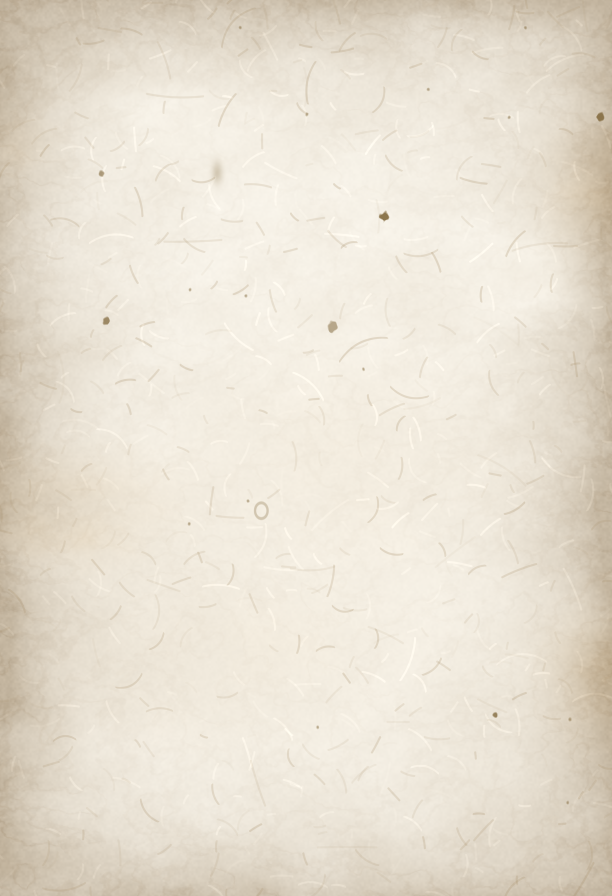
Reproduce this texture procedurally as a Shadertoy shader.

```glsl
const vec3 PAPER = vec3(0.962, 0.942, 0.900);
const vec3 EDGE = vec3(0.735, 0.675, 0.585);
const vec3 STAIN_TINT = vec3(0.035, 0.060, 0.095);
const vec3 SPECK_COLOR = vec3(0.48, 0.38, 0.20);
const vec3 FIBRE_COLOR = vec3(0.67, 0.58, 0.44);
const vec4 EDGE_FALLOFF = vec4(0.066, 0.057, 0.051, 0.062); // left, right, top, bottom
const vec4 EDGE_STRENGTH = vec4(0.88, 0.85, 0.80, 0.72);
const float EDGE_WOBBLE = 0.055;
const float MOTTLE = 0.042;
const float CRINKLE = 0.024;
const float GRAIN = 0.030;
const int FIBRE_LAYERS = 4;

float hash(vec2 p) {
    vec3 q = fract(p.xyx * 0.1031);
    q += dot(q, q.yzx + 33.33);
    return fract((q.x + q.y) * q.z);
}

vec2 hash2(vec2 p) {
    return vec2(hash(p), hash(p + 71.7));
}

float noise(vec2 p) {
    vec2 cell = floor(p), f = fract(p);
    f = f * f * (3.0 - 2.0 * f);
    return mix(mix(hash(cell), hash(cell + vec2(1, 0)), f.x),
               mix(hash(cell + vec2(0, 1)), hash(cell + vec2(1, 1)), f.x), f.y);
}

float fbm(vec2 p) {
    float sum = 0.0, weight = 0.5;
    for (int i = 0; i < 5; i++) {
        sum += weight * noise(p);
        p = mat2(1.6, 1.2, -1.2, 1.6) * p + 17.3;
        weight *= 0.5;
    }
    return sum / 0.97;
}

float blob(vec2 p, vec2 center, vec2 radius) {
    vec2 q = (p - center) / radius;
    return exp(-dot(q, q));
}

float speck(vec2 p, vec2 center, float radius, float pixel) {
    vec2 q = p - center;
    q += 0.6 * radius * (vec2(noise(p * 260.0), noise(p * 260.0 + 40.0)) - 0.5);
    return 1.0 - smoothstep(-pixel, pixel, length(q * vec2(1.0, 0.85)) - radius);
}

// One curved strand in some of the cells
float fibre(vec2 p, float scale, float seed, float pixel) {
    vec2 cell = floor(p * scale) + seed * 19.0;
    vec2 q = fract(p * scale) - 0.5 - 0.24 * (hash2(cell) - 0.5);
    float angle = 6.2832 * hash(cell + 5.1);
    q = mat2(cos(angle), sin(angle), -sin(angle), cos(angle)) * q;
    q.y += (hash(cell + 9.4) - 0.5) * 2.5 * q.x * q.x;
    float halfLength = mix(0.08, 0.30, hash(cell + 2.7));
    float dist = length(vec2(max(abs(q.x) - halfLength, 0.0), q.y)) / scale;
    float line = 1.0 - smoothstep(0.0004, 0.0006 + 1.2 * pixel, dist);
    return line * step(0.48, hash(cell + 13.9)) * hash(cell + 3.3);
}

void mainImage(out vec4 fragColor, in vec2 fragCoord) {
    float pixel = 1.0 / iResolution.y;
    vec2 p = fragCoord * pixel;
    float right = iResolution.x * pixel;
    float cloud = fbm(p * vec2(5.0, 7.0) + 3.0) - 0.5;
    float mottle = fbm(p * vec2(17.0, 23.0) + 8.0) - 0.5;

    // Uneven darkening along the four sides
    vec4 side = vec4(p.x, right - p.x, 1.0 - p.y, p.y);
    side = max(side + EDGE_WOBBLE * (cloud + 0.4 * mottle), 0.0);
    vec4 shade = 1.0 - EDGE_STRENGTH * exp(-side / EDGE_FALLOFF);
    float dark = 1.0 - shade.x * shade.y * shade.z * shade.w;
    dark -= 0.30 * blob(p, vec2(0.89 * right, 0.69), vec2(0.070, 0.045));
    dark -= 0.13 * blob(p, vec2(0.28 * right, 0.88), vec2(0.10, 0.06));
    vec3 color = mix(PAPER, EDGE, clamp(dark, 0.0, 1.0));

    // Warm stains
    vec2 warped = p + 0.05 * vec2(cloud, mottle);
    float stain = 0.75 * blob(warped, vec2(0.13 * right, 0.435), vec2(0.10, 0.055));
    stain += 0.75 * blob(warped, vec2(0.97 * right, 0.79), vec2(0.055, 0.075));
    stain += 0.80 * blob(warped, vec2(0.98 * right, 0.25), vec2(0.060, 0.070));
    stain += 0.40 * blob(warped, vec2(0.05 * right, 0.84), vec2(0.035, 0.030));
    stain += 0.32 * blob(warped, vec2(0.55 * right, 0.48), vec2(0.17, 0.12));
    stain += 0.30 * blob(warped, vec2(0.40 * right, 0.27), vec2(0.20, 0.09));
    color -= STAIN_TINT * stain * (0.9 + 1.6 * mottle);

    // Pulp clouds, crinkles and grain
    float crease = abs(fbm(p * vec2(36.0, 44.0) + 2.0 * cloud) - 0.5);
    float ridge = 1.0 - smoothstep(0.0, 0.09, crease);
    float grain = noise(p * 230.0) + noise(p * 410.0) - 1.0;
    color += MOTTLE * (mottle + 0.5 * cloud) * vec3(0.8, 1.0, 1.3);
    color -= CRINKLE * (ridge - 0.35) * (0.45 + dark) * vec3(0.8, 1.0, 1.2);
    color += GRAIN * grain * (0.3 + 0.7 * dark);

    // Dark and pale fibres
    for (int i = 0; i < FIBRE_LAYERS; i++) {
        float k = float(i);
        vec2 q = mat2(0.8, 0.6, -0.6, 0.8) * p + k * vec2(0.37, 0.61);
        float strand = fibre(q, 9.0 + 5.0 * k, k + 1.0, pixel);
        color = mix(color, FIBRE_COLOR, 0.28 * strand);
        color += 0.045 * fibre(q + 4.2, 11.0 + 4.0 * k, k + 8.0, pixel);
    }

    // Scattered small flecks
    vec2 cell = floor(p * 13.0);
    vec2 fleck = (cell + 0.2 + 0.6 * hash2(cell + 31.0)) / 13.0;
    float present = step(0.80, hash(cell + 47.0));
    color = mix(color, SPECK_COLOR, 0.5 * present * speck(p, fleck, 0.0014, pixel));

    // Larger inclusions
    float mark = 0.85 * speck(p, vec2(0.628 * right, 0.758), 0.0048, pixel);
    mark += 0.50 * speck(p, vec2(0.544 * right, 0.635), 0.0050, pixel);
    mark += 0.70 * speck(p, vec2(0.174 * right, 0.642), 0.0036, pixel);
    mark += 0.80 * speck(p, vec2(0.981 * right, 0.870), 0.0038, pixel);
    mark += 0.60 * speck(p, vec2(0.166 * right, 0.806), 0.0028, pixel);
    mark += 0.75 * speck(p, vec2(0.809 * right, 0.202), 0.0022, pixel);
    mark += 0.28 * blob(p, vec2(0.355 * right, 0.807), vec2(0.006, 0.012));
    float loop = abs(length((p - vec2(0.427 * right, 0.430)) * vec2(1.0, 0.8)) - 0.007);
    mark += 0.28 * (1.0 - smoothstep(0.0005, 0.001 + pixel, loop));
    color = mix(color, SPECK_COLOR, clamp(mark, 0.0, 1.0));

    fragColor = vec4(clamp(color, 0.0, 1.0), 1.0);
}
```
